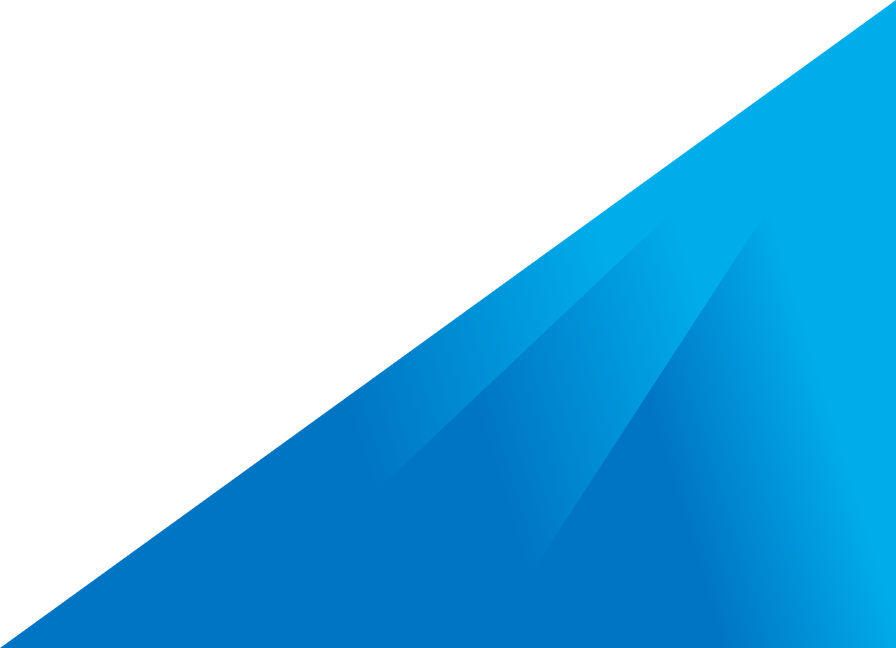
Give the GLSL for this background, as a Shadertoy shader.

```glsl
// A white field cut by a rising diagonal, with three folded blue panels below it.
// Each panel has its own slanted linear ramp; signed distances to the fold
// lines, smoothed over one pixel, layer the panels from left to right.

#define ASPECT 1.385
#define RAMP_SLANT 0.31
#define LEFT_STOPS vec2(0.657, 1.133)
#define MIDDLE_STOPS vec2(0.855, 1.258)
#define RIGHT_STOPS vec2(1.122, 1.404)
#define DEEP_BLUE vec3(0.0, 0.460, 0.768)
#define SKY_BLUE vec3(0.0, 0.680, 0.922)
#define PAPER vec3(1.0)

// Signed distance to the line from a up to b, positive on its right side
float rightOf(vec2 p, vec2 a, vec2 b) {
    vec2 along = normalize(b - a);
    return dot(p - a, vec2(along.y, -along.x));
}

// Coverage of a half plane, smoothed across one pixel
float coverage(float dist) {
    return clamp(dist * iResolution.y + 0.5, 0.0, 1.0);
}

// Deep to sky blue between two stops along the slanted axis
vec3 panel(float axis, vec2 stops) {
    float t = clamp((axis - stops.x) / (stops.y - stops.x), 0.0, 1.0);
    return mix(DEEP_BLUE, SKY_BLUE, t);
}

void mainImage(out vec4 fragColor, in vec2 fragCoord) {
    vec2 p = fragCoord / iResolution.xy * vec2(ASPECT, 1.0);
    float axis = p.x + RAMP_SLANT * p.y;

    // Fold lines between neighbouring panels
    float firstFold = rightOf(p, vec2(0.679, 0.334), vec2(0.924, 0.565));
    float secondFold = rightOf(p, vec2(0.821, 0.1155), vec2(1.182, 0.670));

    // Panels, left to right
    vec3 color = panel(axis, LEFT_STOPS);
    color = mix(color, panel(axis, MIDDLE_STOPS), coverage(firstFold));
    color = mix(color, panel(axis, RIGHT_STOPS), coverage(secondFold));

    // White above the corner-to-corner diagonal
    float diagonal = rightOf(p, vec2(0.0), vec2(ASPECT, 1.0));
    color = mix(PAPER, color, coverage(diagonal));

    fragColor = vec4(color, 1.0);
}
```
